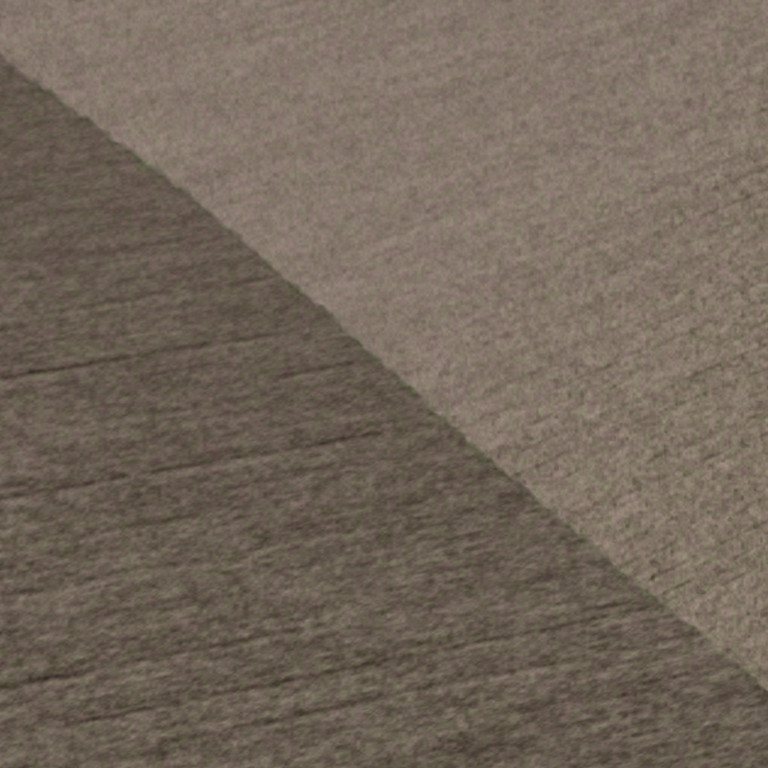
Write a Shadertoy shader that draws this texture.

```glsl
// Two ploughed fields seen at a slant, meeting along a diagonal grassy margin.
// Each field fans its furrows from its own vanishing point; stretched value noise
// gives the rows, finer noise gives soil clods and faint colour speckle.

const vec2 DARK_VANISH = vec2(11.4, 2.32);
const vec2 LIGHT_VANISH = vec2(4.3, 1.95);

float hash(vec2 p) {
    vec3 q = fract(vec3(p.xyx) * 0.1031);
    q += dot(q, q.yzx + 33.33);
    return fract((q.x + q.y) * q.z);
}

// Value noise, centred on zero.
float noise(vec2 p) {
    vec2 cell = floor(p), f = fract(p);
    f = f * f * (3.0 - 2.0 * f);
    float low = mix(hash(cell), hash(cell + vec2(1, 0)), f.x);
    float high = mix(hash(cell + vec2(0, 1)), hash(cell + vec2(1, 1)), f.x);
    return mix(low, high, f.y) - 0.5;
}

// Follows a line to the vanishing point back to the left edge: y is its height there.
vec2 rowSpace(vec2 uv, vec2 vanish) {
    return vec2(uv.x, vanish.y - (vanish.y - uv.y) * vanish.x / (vanish.x - uv.x));
}

// Height of the margin between the fields at a given x.
float marginHeight(float x) {
    float bow = 1.4 * x * x * pow(1.0 - x, 5.0);
    return 0.928 - 0.828 * x + bow + 0.005 * noise(vec2(x * 38.0, 4.0));
}

// Furrow: x = left-edge height, yz = horizontal extent, w = strength.
float furrowShade(vec2 row, vec4 furrow) {
    float wobble = 0.003 * noise(vec2(row.x * 22.0, furrow.x * 91.0));
    float d = row.y - furrow.x + wobble;
    float extent = smoothstep(furrow.y - 0.06, furrow.y + 0.03, row.x)
                 * (1.0 - smoothstep(furrow.z - 0.02, furrow.z + 0.04, row.x));
    float broken = 0.8 + 1.1 * noise(vec2(row.x * 45.0, furrow.x * 57.0));
    float groove = exp(-d * d / 0.000012);
    float ridge = exp(-pow(d + 0.008, 2.0) / 0.00002);
    return furrow.w * extent * broken * (0.4 * ridge - groove);
}

// Two octaves of fine soil, stretched by the given proportions.
float soilGrain(vec2 p, vec2 scale) {
    return 0.55 * noise(p * scale) + 0.45 * noise(p * scale * 1.7 + 17.0);
}

vec3 darkField(vec2 uv) {
    const vec4 furrows[9] = vec4[9](
        vec4(0.585, 0.11, 0.36, 0.06), vec4(0.508, 0.00, 0.36, 0.09),
        vec4(0.452, 0.39, 0.50, 0.08), vec4(0.351, 0.02, 0.57, 0.09),
        vec4(0.284, 0.09, 0.34, 0.07), vec4(0.225, 0.02, 0.66, 0.06),
        vec4(0.105, 0.00, 0.50, 0.07), vec4(0.040, 0.10, 0.85, 0.07),
        vec4(-0.010, 0.24, 0.90, 0.08));
    vec2 row = rowSpace(uv, DARK_VANISH);
    float near = 1.0 - smoothstep(0.0, 0.95, uv.y);

    float bands = noise(row * vec2(1.6, 24.0) + 5.0);
    float rows = noise(row * vec2(5.0, 95.0));
    float fine = noise(row * vec2(13.0, 185.0) + 31.0);
    float clods = noise(row * vec2(75.0, 170.0) + 70.0);
    float shade = 0.012 * bands + (0.028 + 0.035 * near) * rows
                + (0.035 + 0.035 * near) * fine + (0.045 + 0.065 * near) * clods
                + (0.09 + 0.06 * near) * soilGrain(row, vec2(150.0, 200.0));
    for (int i = 0; i < 9; i++) shade += furrowShade(row, furrows[i]);

    vec3 soil = mix(vec3(0.392, 0.345, 0.303), vec3(0.400, 0.358, 0.310), near);
    return soil + shade * vec3(1.0, 0.98, 0.92);
}

vec3 lightField(vec2 uv) {
    vec2 row = rowSpace(uv, LIGHT_VANISH);
    float near = smoothstep(-0.15, 0.85, uv.x - uv.y + 0.15);

    float bands = noise(row * vec2(1.3, 19.0) + 3.0);
    float rows = noise(row * vec2(3.5, 68.0) + 11.0);
    float fine = noise(row * vec2(9.0, 135.0) + 44.0);
    float clods = noise(row * vec2(95.0, 125.0) + 90.0);
    float shade = 0.008 * bands + 0.026 * rows + 0.025 * fine
                + (0.035 + 0.055 * near) * clods
                + (0.10 + 0.06 * near) * soilGrain(uv, vec2(185.0, 175.0));

    // Broken dark grooves, deeper towards the lower right.
    float drift = 0.3 * noise(row * vec2(6.0, 12.0));
    float phase = abs(fract(row.y * 27.0 + drift) - 0.5);
    float groove = 1.0 - smoothstep(0.0, 0.17, phase);
    float broken = smoothstep(-0.2, 0.3, noise(row * vec2(55.0, 27.0) + 8.0));
    shade -= groove * broken * (0.015 + 0.055 * near);

    // Scattered dark pits.
    float pits = smoothstep(0.22, 0.45, noise(uv * vec2(120.0, 105.0) + 140.0));
    shade -= pits * (0.025 + 0.05 * near);

    vec3 soil = mix(vec3(0.527, 0.472, 0.427), vec3(0.508, 0.459, 0.400), near);
    return soil + shade * vec3(1.0, 0.97, 0.92);
}

void mainImage(out vec4 fragColor, in vec2 fragCoord) {
    vec2 uv = fragCoord / iResolution.xy;
    float side = (uv.y - marginHeight(uv.x)) * 0.77;
    side += 0.007 * noise(uv * 105.0);

    vec3 color = mix(darkField(uv), lightField(uv), smoothstep(-0.004, 0.004, side));

    // Sparse grass along the margin.
    float tufts = 0.5 + 1.2 * noise(uv * vec2(75.0, 58.0));
    float grass = exp(-pow((side + 0.002) / 0.007, 2.0)) * tufts;
    color += grass * vec3(-0.040, -0.010, -0.030);

    // Faint violet and green speckle.
    float tint = noise(uv * 135.0 + 23.0) + 0.4 * noise(uv * 60.0 + 61.0);
    color += tint * vec3(0.018, -0.016, 0.020);

    fragColor = vec4(clamp(color, 0.0, 1.0), 1.0);
}
```
